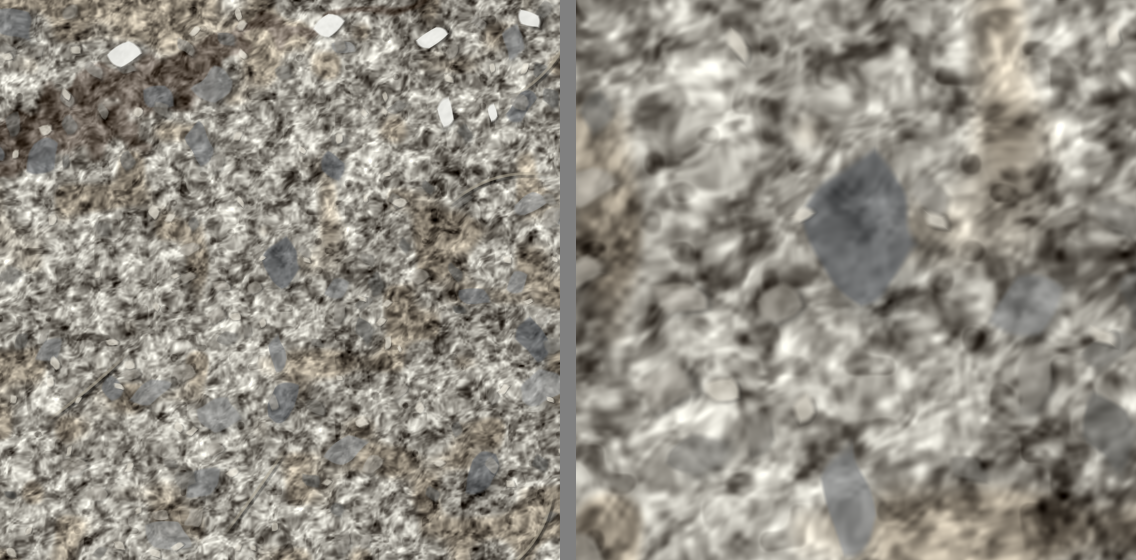
Left, the full canvas; right, a detail of the centre.
Write a Shadertoy shader that draws this texture.

```glsl
// Weathered concrete: gritty cement with slate pebbles, white chips, a soil-filled hollow and dry stems.

vec2 hash2(vec2 p) {
    vec3 q = fract(p.xyx * vec3(0.1031, 0.1030, 0.0973));
    q += dot(q, q.yzx + 33.33);
    return fract((q.xx + q.yz) * q.zy);
}

float noise(vec2 p) {
    vec2 i = floor(p), f = fract(p);
    f = f * f * (3.0 - 2.0 * f);
    return mix(mix(hash2(i).x, hash2(i + vec2(1, 0)).x, f.x),
               mix(hash2(i + vec2(0, 1)).x, hash2(i + vec2(1, 1)).x, f.x), f.y);
}

mat2 rotation(float angle) {
    float c = cos(angle), s = sin(angle);
    return mat2(c, s, -s, c);
}

// Scattered angular stones: x = coverage, y = random shade, z = cast shadow
vec3 stones(vec2 p, float cells, float share, float size, float seed) {
    vec2 g = p * cells, base = floor(g);
    vec3 result = vec3(0.0);
    float wobble = 0.5 * (noise(g * 4.0 + seed) - 0.5);
    for (int y = -1; y <= 1; y++)
    for (int x = -1; x <= 1; x++) {
        vec2 id = base + vec2(x, y) + 20.0;
        vec2 pick = hash2(id + seed), look = hash2(id + seed + 41.0);
        if (pick.x > share) continue;
        vec2 toCentre = g + 20.0 - id - 0.2 - 0.6 * hash2(id + seed + 83.0);
        float radius = size * mix(0.5, 1.0, look.y);
        vec2 d = rotation(6.283 * look.x) * toCentre / radius;
        d.y /= mix(0.5, 0.9, pick.y);
        float box = max(abs(d.x + 0.35 * d.y), abs(d.y));
        float edge = mix(length(d), box, 0.55) + wobble;
        float soft = min(0.0028 * cells / radius, 0.5);
        float cover = 1.0 - smoothstep(1.0 - soft, 1.0 + soft, edge);
        float side = smoothstep(-0.2, 0.7, dot(toCentre / radius, vec2(0.75, -0.6)));
        result.z = max(result.z, side * (1.0 - smoothstep(1.0, 1.6, edge)));
        if (cover > result.x) result.xy = vec2(cover, look.x);
    }
    return result;
}

// Grain from coarse mottling to fine grit, leaning along a rising diagonal
float grain(vec2 p) {
    vec2 q = rotation(-0.6) * p;
    q += 0.010 * vec2(noise(p * 38.0), noise(p * 38.0 + 57.0));
    q *= vec2(0.85, 1.1);
    float sum = 0.14 * (noise(q * 9.0 + 3.0) - 0.5);
    sum += 0.24 * (noise(q * 29.0 + 11.0) - 0.5);
    sum += 0.40 * (noise(q * 64.0 + 23.0) - 0.5);
    sum += 0.42 * (noise(rotation(0.9) * q * 122.0 + 37.0) - 0.5);
    sum += 0.24 * (noise(rotation(2.0) * q * 225.0 + 71.0) - 0.5);
    return sum;
}

void mainImage(out vec4 fragColor, in vec2 fragCoord) {
    vec2 p = fragCoord / iResolution.y;
    float rough = grain(p);

    // Cement with small dark pits, slightly duller to the right
    float tone = 0.635 + rough - 0.05 * smoothstep(0.3, 0.9, p.x);
    float pits = smoothstep(0.70, 0.86, noise(p * 58.0 + 90.0));
    tone -= 0.15 * pits;
    vec3 color = mix(vec3(0.34, 0.32, 0.29), vec3(0.85, 0.84, 0.80), (tone - 0.34) / 0.50);
    float stain = smoothstep(0.62, 0.85, noise(p * 17.0 + 140.0));
    color *= mix(vec3(1.0), vec3(0.88, 0.84, 0.79), stain);

    // Brown soil lying in a tapering diagonal hollow
    float ragged = 0.10 * (noise(p * 11.0 + 5.0) - 0.5) + 0.06 * (noise(p * 34.0) - 0.5);
    float hollow = abs(p.y - 0.75 - 0.37 * p.x + ragged) - mix(0.075, 0.015, smoothstep(0.0, 0.65, p.x));
    float soil = 1.0 - smoothstep(-0.012, 0.010, hollow);
    vec3 earth = vec3(0.41, 0.365, 0.325) + 0.65 * rough;
    color = mix(color, earth, 0.88 * soil);

    // Slate pebbles, partly sunk in the cement
    vec3 pebble = stones(p, 9.0, 0.36, 0.34, 7.0);
    vec3 slate = mix(vec3(0.40, 0.41, 0.42), vec3(0.60, 0.60, 0.59), pebble.y * pebble.y) + 0.30 * rough;
    color *= 1.0 - 0.22 * pebble.z;
    color = mix(color, slate, 0.86 * pebble.x);
    vec3 gravel = stones(p, 19.0, 0.22, 0.34, 211.0);
    color *= 1.0 - 0.25 * gravel.z;
    color = mix(color, mix(vec3(0.36, 0.36, 0.35), vec3(0.68, 0.66, 0.62), gravel.y) + 0.35 * rough, 0.75 * gravel.x);

    // Dry curved stems with a thin shadow
    for (int i = 0; i < 5; i++) {
        vec2 spot = hash2(vec2(i, 17)), bend = hash2(vec2(i, 53));
        vec2 d = rotation(-0.2 - 0.9 * bend.x) * (p - spot);
        float reach = 1.0 - smoothstep(0.04, 0.11, abs(d.x));
        float offset = d.y - (bend.y - 0.5) * 7.0 * d.x * d.x;
        color *= 1.0 - 0.35 * reach * (1.0 - smoothstep(0.001, 0.005, abs(offset + 0.005)));
        color = mix(color, vec3(0.66, 0.63, 0.56), 0.6 * reach * (1.0 - smoothstep(0.001, 0.004, abs(offset))));
    }

    // Pale grit and a few bright white chips
    vec3 grit = stones(p, 27.0, 0.10, 0.28, 307.0);
    color *= 1.0 - 0.25 * grit.z;
    color = mix(color, vec3(0.84, 0.82, 0.77) + 0.25 * rough, 0.85 * grit.x);
    vec3 chip = stones(p, 6.0, 0.16, 0.16, 401.0);
    color *= 1.0 - 0.35 * chip.z;
    color = mix(color, vec3(0.92, 0.92, 0.90) + 0.10 * rough, chip.x);

    fragColor = vec4(clamp(color, 0.0, 1.0), 1.0);
}
```
